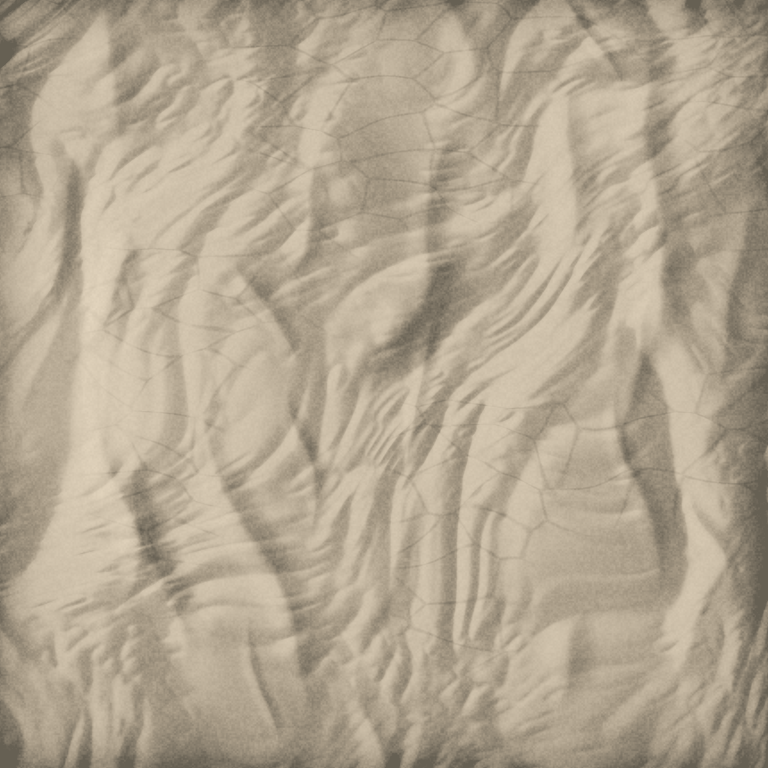
A three.js fragment shader for this texture:

```glsl
// Crumpled beige cloth with soft upright folds, fine creases, grain and darkened borders.
varying vec2 vUv;

const vec3 SHADOW = vec3(0.40, 0.375, 0.325);
const vec3 MIDTONE = vec3(0.65, 0.60, 0.52);
const vec3 HIGHLIGHT = vec3(0.89, 0.835, 0.745);
const vec2 LIGHT_STEP = vec2(0.0030, -0.0014);
const float FOLD_CELLS = 4.5;

float hash(vec2 p) {
  vec3 q = fract(p.xyx * vec3(0.1031, 0.1030, 0.0973));
  q += dot(q, q.yzx + 33.33);
  return fract((q.x + q.y) * q.z);
}

vec2 hash2(vec2 p) {
  return vec2(hash(p), hash(p + 71.7));
}

float noise(vec2 p) {
  vec2 i = floor(p);
  vec2 f = fract(p);
  f = f * f * f * (f * (f * 6.0 - 15.0) + 10.0);
  return mix(mix(hash(i), hash(i + vec2(1.0, 0.0)), f.x),
             mix(hash(i + vec2(0.0, 1.0)), hash(i + 1.0), f.x), f.y);
}

// Bends the plane so that folds lean and wander.
vec2 warp(vec2 p, float scale, float amount) {
  return p + amount * (vec2(noise(p * scale), noise(p * scale + 19.3)) - 0.5);
}

// Height of the cloth: rounded ridges, stretched upright.
float clothHeight(vec2 p) {
  vec2 q = warp(p, 4.5, 0.17);
  vec2 scale = vec2(7.0, 3.4);
  float height = 0.0;
  float amplitude = 1.0;
  for (int i = 0; i < 4; i++) {
    float n = 2.0 * noise(q * scale + 5.7) - 1.0;
    height += amplitude * sqrt(n * n + 0.03);
    q = mat2(0.94, 0.34, -0.34, 0.94) * q + 3.1;
    scale *= 2.1;
    amplitude *= 0.40;
  }
  return height;
}

// One fold: a lit lip beside a shadow with one crisp edge, tapering at its ends.
float fold(vec2 p, float lean, float reach, float width) {
  vec2 axis = vec2(sin(lean), cos(lean));
  float along = dot(p, axis) / reach;
  float taper = 1.0 - smoothstep(0.25, 1.0, abs(along));
  float across = dot(p, vec2(axis.y, -axis.x)) + 0.1 * reach * sin(along * 3.0);
  across /= width * (0.35 + 0.65 * taper);
  float shade = smoothstep(-0.3, 0.2, across) * (1.0 - smoothstep(0.3, 1.6, across));
  float lip = exp(-3.0 * (across + 0.8) * (across + 0.8));
  return taper * (0.45 * lip - shade);
}

// Folds of random lean and size, one for each cell.
float scatteredFolds(vec2 p) {
  vec2 cell = floor(p * FOLD_CELLS);
  float sum = 0.0;
  for (int y = -1; y <= 1; y++) {
    for (int x = -1; x <= 1; x++) {
      vec2 id = cell + vec2(float(x), float(y));
      vec2 center = (id + 0.1 + 0.8 * hash2(id)) / FOLD_CELLS;
      vec2 shape = hash2(id + 31.0);
      float lean = 1.1 * (hash(id + 57.0) - 0.45);
      sum += fold(p - center, lean, mix(0.07, 0.17, shape.x), mix(0.012, 0.034, shape.y));
    }
  }
  return sum;
}

// Thin straight creases along the borders of cellular noise.
float creases(vec2 p) {
  vec2 cell = floor(p);
  float nearest = 9.0;
  float second = 9.0;
  for (int y = -1; y <= 1; y++) {
    for (int x = -1; x <= 1; x++) {
      vec2 id = cell + vec2(float(x), float(y));
      float d = distance(p, id + hash2(id));
      second = min(second, max(nearest, d));
      nearest = min(nearest, d);
    }
  }
  return 1.0 - smoothstep(0.0, 0.09, second - nearest);
}

float glow(vec2 p, vec2 center, vec2 radius) {
  vec2 d = (p - center) / radius;
  return exp(-dot(d, d));
}

vec3 clothColor(float tone) {
  vec3 dark = mix(SHADOW, MIDTONE, clamp((tone - 0.40) / 0.25, 0.0, 1.0));
  return mix(dark, HIGHLIGHT, clamp((tone - 0.65) / 0.24, 0.0, 1.0));
}

void main() {
  vec2 p = vUv;
  vec2 bent = warp(p, 7.0, 0.05);

  // Relief lit from the upper left
  float rise = clothHeight(p + LIGHT_STEP) - clothHeight(p - LIGHT_STEP);
  float slope = rise * 15.0;
  float tone = 0.735 + 0.19 * slope / (1.0 + abs(slope));

  // Small folds, then the few large ones
  float folds = 0.8 * scatteredFolds(bent);
  folds += 1.2 * fold(bent - vec2(0.53, 0.60), 0.82, 0.19, 0.046);
  folds += fold(bent - vec2(0.34, 0.27), -0.28, 0.24, 0.030);
  folds += fold(bent - vec2(0.19, 0.30), -0.20, 0.20, 0.026);
  folds += fold(bent - vec2(0.84, 0.72), 0.18, 0.30, 0.032);
  tone += 0.15 * clamp(folds, -1.3, 0.7);

  // Creases come and go in patches
  float patches = smoothstep(0.45, 0.75, noise(p * 5.0 + 8.0));
  tone -= 0.06 * patches * creases(warp(p, 9.0, 0.04) * vec2(11.0, 19.0));

  // Pale left side, duller foot and right side
  tone += 0.13 * glow(p, vec2(0.13, 0.50), vec2(0.16, 0.24));
  tone -= 0.05 * smoothstep(0.30, 0.0, p.y < 0.3 ? 0.3 - p.y : 0.0) * step(p.y, 0.0);
  tone -= 0.05 * (1.0 - smoothstep(0.0, 0.30, p.y)) + 0.04 * smoothstep(0.75, 1.0, p.x);
  tone = min(tone, 0.80 + 0.35 * (tone - 0.80));

  // Worn dark border and grain
  vec2 inset = min(p, 1.0 - p) + 0.02 * (noise(p * 14.0) - 0.5);
  tone -= 0.20 * (exp(-max(inset.x, 0.0) / 0.028) + exp(-max(inset.y, 0.0) / 0.028));
  float grain = noise(p * 430.0) + 0.6 * noise(p * 210.0 + 3.0) - 0.8;
  tone += grain * mix(0.075, 0.025, smoothstep(0.55, 0.82, tone));

  gl_FragColor = vec4(clothColor(tone), 1.0);
}
```
